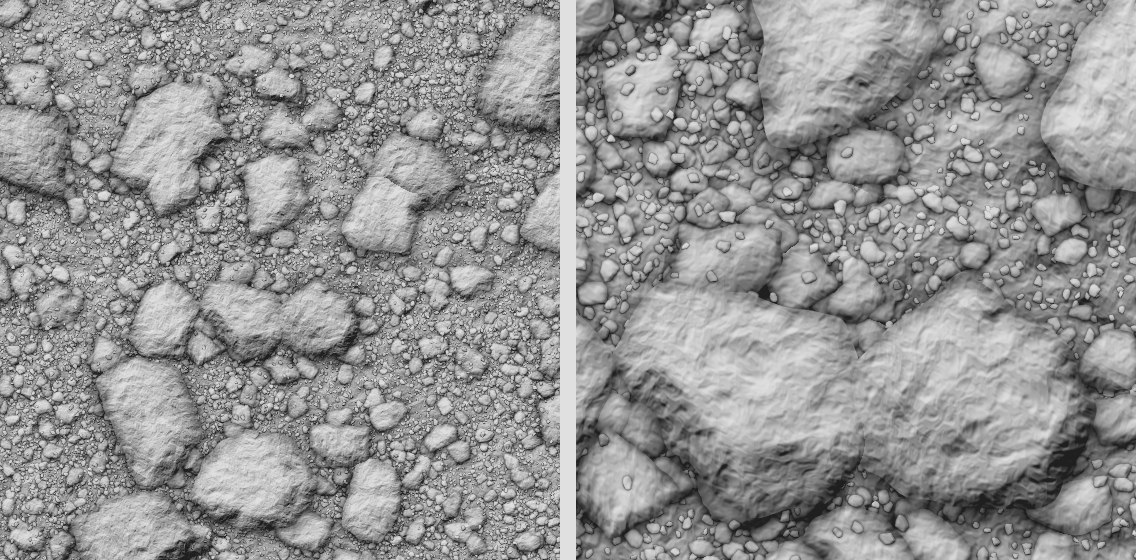
Left, the full canvas; right, a detail of the centre.
Write a WebGL 2 fragment shader that draws this texture.

```glsl
#version 300 es
precision highp float;
// Grey rubble seen from above: sandy ground under layers of faceted stones,
// laid from fine grit up to boulders. Each stone is a soft intersection of
// tilted planes, lit from the top, with contact shadow and embossed roughness.
uniform vec2 u_resolution;
out vec4 fragColor;

const float TAU = 6.2832;
const vec3 LIGHT = vec3(-0.2, 0.42, 0.88);

vec2 hash2(vec2 p) {
  vec3 q = fract(p.xyx * vec3(0.1031, 0.1030, 0.0973));
  q += dot(q, q.yzx + 33.33);
  return fract((q.xx + q.yz) * q.zy);
}

vec2 direction(float angle) {
  return vec2(cos(angle), sin(angle));
}

float cornerSlope(vec2 corner, vec2 offset) {
  return dot(direction(TAU * hash2(corner).x), offset);
}

float gradientNoise(vec2 p) {
  vec2 i = floor(p), f = p - i;
  vec2 u = f * f * f * (f * (f * 6.0 - 15.0) + 10.0);
  vec2 e = vec2(1, 0);
  return mix(mix(cornerSlope(i, f), cornerSlope(i + e, f - e), u.x),
             mix(cornerSlope(i + e.yx, f - e.yx), cornerSlope(i + 1.0, f - 1.0), u.x), u.y);
}

vec2 noise2(vec2 p) {
  return vec2(gradientNoise(p), gradientNoise(p + 37.4));
}

// Creased height field, equally steep at every scale
float crags(vec2 p) {
  float height = 0.0, frequency = 22.0;
  for (int i = 0; i < 4; i++) {
    float n = gradientNoise(p * frequency + float(i) * 17.3);
    height += (0.6 * n - 0.8 * abs(n)) / frequency;
    frequency *= 2.2;
    p = mat2(0.8, 0.6, -0.6, 0.8) * p;
  }
  return height;
}

// Brightness change of the rough surface along the light
float emboss(vec2 p) {
  p += 0.012 * noise2(p * 11.0) + 0.003 * noise2(p * 45.0);
  float reach = 0.0016;
  return (crags(p) - crags(p + normalize(LIGHT.xy) * reach)) / reach;
}

// One scattered layer of stones, drawn over the tone beneath it
void layStones(inout float tone, vec2 p, float cells, float amount, float clustering,
               float sharpness, float roughness) {
  vec2 g = p * cells;
  g += 0.07 * noise2(g * 2.1) + 0.03 * noise2(g * 7.0);
  vec2 slope = vec2(0, 1);
  float depth = 9.0, radius = 1.0, albedo = 0.0;

  for (int j = -1; j <= 1; j++)
  for (int i = -1; i <= 1; i++) {
    vec2 cell = floor(g) + vec2(i, j);
    vec2 place = hash2(cell + cells * 7.0);
    vec2 kind = hash2(cell + cells * 13.0 + 51.0);
    vec2 centre = cell + 0.5 + 0.8 * (place - 0.5);
    float cluster = smoothstep(-0.25, 0.25, gradientNoise(centre / cells * 4.5 + 8.0));
    if (kind.x > amount * mix(1.0, cluster, clustering)) continue;

    float size = mix(0.28, 0.6, pow(kind.y, 1.4));
    vec2 q = (g - centre) / size;
    if (dot(q, q) > 4.5) continue;

    // Soft maximum of a tilted top and seven flanks
    vec2 tilt = 0.5 * (hash2(cell + 91.0) - 0.5);
    float total = exp(sharpness * (dot(tilt, q) - 0.45));
    vec2 weighted = tilt * total;
    for (int k = 0; k < 7; k++) {
      vec2 facet = hash2(cell * 1.7 + float(k) * 23.0 + cells);
      float angle = (float(k) + 0.8 * facet.x) * TAU / 7.0;
      float extent = mix(0.75, 1.05, facet.y) * (1.0 + 0.2 * cos(2.0 * angle - TAU * kind.y * 5.0));
      vec2 flank = direction(angle) * mix(0.6, 1.9, fract(facet.x * 7.0 + facet.y * 5.0));
      float w = exp(sharpness * (dot(flank, q) - extent * length(flank)));
      total += w;
      weighted += flank * w;
    }
    float d = log(total) / sharpness;
    if (d < depth) {
      depth = d;
      slope = weighted / total;
      radius = size;
      albedo = 0.18 * (place.x - 0.5);
    }
  }

  // Contact shadow, strongest below the stone
  float steepness = max(length(slope), 0.25);
  float gap = depth / steepness;
  tone *= 1.0 - (0.46 - 0.18 * slope.y / steepness) * exp(-max(gap, 0.0) * 6.0);

  float lit = max(dot(normalize(vec3(slope, 1.0)), LIGHT), 0.0);
  float stone = 0.23 + albedo + 0.55 * lit + roughness;
  stone *= mix(0.66, 1.0, smoothstep(0.0, 0.2, -depth));
  float pixel = cells / u_resolution.y;
  tone = mix(tone, stone, smoothstep(0.7, -0.7, gap * radius / pixel));
}

void main() {
  vec2 p = gl_FragCoord.xy / u_resolution.y;
  float rough = emboss(p);

  // Sandy ground
  float tone = 0.57 + 0.12 * gradientNoise(p * 5.0) + 0.1 * gradientNoise(p * 16.0) + 0.085 * rough;

  // Grit, pebbles and rocks
  layStones(tone, p, 150.0, 0.6, 0.3, 7.0, 0.06 * rough + 0.05);
  layStones(tone, p, 84.0, 0.65, 0.6, 7.0, 0.06 * rough + 0.05);
  layStones(tone, p, 46.0, 0.66, 0.75, 8.0, 0.07 * rough + 0.04);
  layStones(tone, p, 25.0, 0.58, 0.65, 9.0, 0.08 * rough + 0.03);
  layStones(tone, p, 12.5, 0.42, 0.35, 12.0, 0.085 * rough + 0.02);

  // Loose grit, then boulders
  layStones(tone, p, 115.0, 0.2, 1.0, 7.0, 0.06 * rough + 0.03);
  layStones(tone, p, 5.6, 0.5, 0.0, 16.0, 0.095 * rough + 0.01);

  // Lift the middle greys
  tone += 0.8 * (tone - 0.15) * (0.81 - tone);
  fragColor = vec4(vec3(clamp(tone, 0.12, 0.95)), 1.0);
}
```
